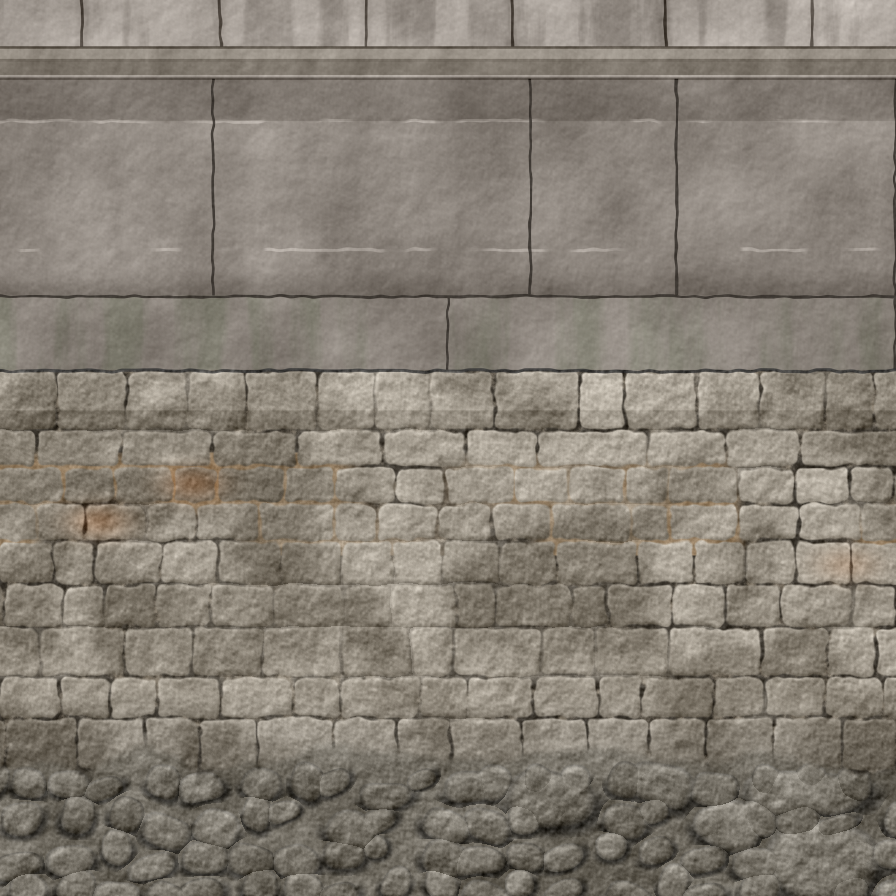
Write a WebGL 1 fragment shader that draws this texture.

```glsl
precision highp float;
// Weathered wall: pale capstones, plaster slabs, worn brick courses and a
// rubble footing. Courses are jittered repeats, stones scattered domes.
uniform vec2 u_resolution;
vec2 q;
float patches, grain, streaks;

float hash(vec2 p) { return fract(sin(dot(p, vec2(127.1, 311.7))) * 43758.5); }
float noise(vec2 p) {
  vec2 i = floor(p), f = fract(p);
  f *= f * (3.0 - 2.0 * f);
  return mix(mix(hash(i), hash(i + vec2(1, 0)), f.x),
    mix(hash(i + vec2(0, 1)), hash(i + 1.0), f.x), f.y);
}
float fbm(vec2 p) {
  float sum = 0.0, amp = 0.5;
  for (int i = 0; i < 5; i++) {
    sum += amp * noise(p);
    p = mat2(1.6, 1.2, -1.2, 1.6) * p + 7.3;
    amp *= 0.5;
  }
  return sum;
}
vec2 warp(float f) { return q + 0.25 / f * (vec2(noise(q * f), noise(q * f + 31.0)) - 0.5); }
float ramp(float a, float b, float x) { return smoothstep(a, b, x); }
float seam(float d, float w) { return 1.0 - ramp(w * 0.35, w, abs(d)); }
float band(float a, float b) {
  return ramp(a - 0.001, a + 0.001, q.y) - ramp(b - 0.001, b + 0.001, q.y);
}
float spot(float x, float y, vec2 s) {
  vec2 d = (q - vec2(x, y)) * s;
  return exp(-dot(d, d));
}

// Joint position in brick widths
float joint(float i, float row) { return i + 0.44 * (hash(vec2(i, row * 57.0)) - 0.5); }

// Course holding y: top, bottom, brick width, phase
void course(float y, float a, float b, float w, float phase, inout vec4 c) {
  if (y >= a) c = vec4(a, b, w, phase);
}

vec3 bricks() {
  vec2 p = warp(55.0);
  vec4 c = vec4(0.413, 0.48, 0.071, 0.063);
  course(p.y, 0.48, 0.521, 0.098, 0.124, c);
  course(p.y, 0.521, 0.562, 0.063, 0.065, c);
  course(p.y, 0.562, 0.604, 0.066, 0.035, c);
  course(p.y, 0.604, 0.652, 0.065, 0.049, c);
  course(p.y, 0.652, 0.7, 0.063, 0.058, c);
  course(p.y, 0.7, 0.755, 0.078, 0.053, c);
  course(p.y, 0.755, 0.801, 0.067, 0.052, c);
  course(p.y, 0.801, 0.86, 0.071, 0.01, c);
  float f = (p.x - c.w) / c.z, k = floor(f);
  if (f < joint(k, c.x)) k--;
  else if (f >= joint(k + 1.0, c.x)) k++;
  float l = joint(k, c.x), r = joint(k + 1.0, c.x);
  vec2 size = vec2((r - l) * c.z, c.y - c.x) * 0.5;
  vec2 o = vec2((f - 0.5 * (l + r)) * c.z, p.y - 0.5 * (c.x + c.y));
  vec2 e = abs(o) - size + 0.0075;
  float d = length(max(e, 0.0)) + min(max(e.x, e.y), 0.0) - 0.006;
  d += 0.003 * (noise(q * 120.0) - 0.5);

  // Faces, chips and lit rims
  vec3 col = vec3(0.49, 0.46, 0.41) + 0.09 * (hash(vec2(k, c.x * 91.0)) - 0.5);
  col += 0.16 * ramp(0.35, 0.65, patches);
  col += 0.05 * band(0.415, 0.458) - 0.035 * band(0.458, 0.48);
  col -= 0.09 * ramp(-0.006, -0.001, d) * clamp(dot(o / size, vec2(0.3, 1)), -1.0, 1.0);
  // Joints fade where worn, with ochre mortar
  float keep = 1.0 - 0.75 * spot(0.39, 0.68, vec2(5, 9));
  keep *= 0.4 + 0.6 * ramp(0.25, 0.5, noise(q * 19.0));
  float ochre = band(0.505, 0.62) * ramp(0.5, 0.7, noise(q * vec2(9, 15) + 2.0));
  vec3 mortar = mix(vec3(0.23, 0.21, 0.18), vec3(0.5, 0.46, 0.4), ramp(0.45, 0.8, grain));
  mortar = mix(mortar, vec3(0.57, 0.48, 0.37), ochre);
  col = mix(col, mortar, ramp(-0.0015, 0.0015, d) * keep);
  // Fired clay stains
  vec2 s = vec2(30, 55);
  float clay = spot(0.215, 0.54, s) + spot(0.11, 0.582, s) + 0.6 * spot(0.945, 0.63, s);
  return col + vec3(0.07, -0.01, -0.06) * clay;
}

// Nearest stone: local offset, distance (1 at rim), id
void stone(vec2 o, vec2 r, float tilt, inout vec4 best) {
  vec2 v = (o + tilt * vec2(o.y, -o.x)) / r;
  float d = pow(dot(pow(abs(v), vec2(2.5)), vec2(1)), 0.4);
  if (d < best.z) best = vec4(v, d, hash(r * 917.0));
}

vec3 rubble() {
  vec2 p = warp(30.0), cell = vec2(0.051, 0.039);
  vec4 s = vec4(0, 0, 9, 0);
  for (int j = 0; j < 9; j++) {
    float n = float(j);
    vec2 id = floor(p / cell) + vec2(mod(n, 3.0), floor(n / 3.0)) - 1.0;
    vec2 h = vec2(hash(id), hash(id + 17.0)), c = (id + 0.2 + 0.6 * h) * cell;
    if (c.y > 0.868) stone(p - c, vec2(0.017, 0.013) + vec2(0.014, 0.01) * h.yx, h.x - 0.5, s);
  }
  // Boulders
  stone(p - vec2(0.615, 0.89), vec2(0.052, 0.032), 0.1, s);
  stone(p - vec2(0.738, 0.877), vec2(0.039, 0.026), 0.3, s);
  stone(p - vec2(0.895, 0.885), vec2(0.07, 0.025), 0.0, s);
  stone(p - vec2(0.915, 0.96), vec2(0.065, 0.046), 0.1, s);
  stone(p - vec2(0.813, 0.922), vec2(0.035, 0.03), 0.3, s);
  stone(p - vec2(0.527, 0.876), vec2(0.033, 0.019), -0.1, s);
  vec3 mud = vec3(0.42, 0.4, 0.36) + 0.35 * (patches - 0.5);
  mud *= 1.0 - 0.55 * (1.0 - ramp(1.0, 1.5, s.z)) * ramp(-0.5, 0.7, s.y + 0.3 * s.x);
  vec3 face = vec3(0.41, 0.39, 0.35) + 0.11 * s.w + 0.2 * (grain - 0.5);
  face -= 0.14 * dot(s.xy, vec2(0.35, 0.9)) * ramp(0.1, 0.9, s.z);
  face *= 1.0 - 0.28 * ramp(0.75, 1.0, s.z);
  return mix(face, mud, ramp(0.93, 1.03, s.z));
}

void main() {
  q = gl_FragCoord.xy / u_resolution;
  q.y = 1.0 - q.y;
  patches = fbm(q * 13.0);
  grain = fbm(q * 75.0);
  streaks = fbm(q * vec2(38, 5) + 11.0);
  vec2 w = warp(80.0);

  // Slabs with stains and scored lines
  vec3 col = vec3(0.52, 0.49, 0.46) + 0.22 * (patches - 0.5) + 0.08 * streaks;
  float low = band(0.33, 0.413), high = band(0.088, 0.33);
  col -= 0.085 * band(0.085, 0.135) * (0.45 + streaks) + 0.1 * high * ramp(0.295, 0.33, q.y);
  col -= vec3(0.07, 0.05, 0.07) * low * ramp(0.35, 0.65, streaks);
  float line = min(abs(w.y - 0.135), abs(w.y - 0.279));
  col += 0.13 * seam(line, 0.0025) * ramp(0.3, 0.6, noise(q * 32.0));
  vec4 x = abs(w.x - vec4(0.238, 0.592, 0.755, 0.999));
  float cut = high * seam(min(min(x.x, x.y), min(x.z, x.w)), 0.0022);
  cut += low * seam(min(abs(w.x - 0.5), x.w), 0.002);
  col = mix(col, vec3(0.2, 0.18, 0.16), 0.85 * max(cut, seam(w.y - 0.331, 0.0022)));

  // Capstones and moulding
  vec3 cap = vec3(0.7, 0.67, 0.64) + 0.28 * (patches - 0.5) - 0.1 * ramp(0.5, 0.7, streaks);
  float k = floor((w.x - 0.01) / 0.163);
  float d = w.x - 0.091 - 0.163 * k + 0.008 * step(abs(k - 2.0), 1.5);
  cap -= 0.32 * seam(d, 0.0024) + 0.09 * seam(d, 0.01) * streaks;
  col = mix(col, cap, band(-0.01, 0.052));
  vec3 trim = vec3(0.6, 0.57, 0.53) - 0.12 * step(0.068, q.y);
  col = mix(col, trim + 0.2 * (streaks - 0.5), band(0.052, 0.084));
  col -= 0.25 * seam(q.y - 0.053, 0.002) + 0.15 * seam(q.y - 0.067, 0.002);
  col += 0.12 * seam(q.y - 0.085, 0.002) - 0.13 * seam(q.y - 0.088, 0.002);

  // Brickwork and footing
  float below = ramp(0.412, 0.414, q.y), edge = q.y + 0.06 * (patches - 0.5);
  col = mix(col, bricks(), below);
  col = mix(col, vec3(0.2), 0.8 * seam(w.y - 0.414, 0.0025));
  col *= 1.0 - 0.1 * ramp(0.77, 0.84, edge);
  if (q.y > 0.8) col = mix(col, rubble(), ramp(0.84, 0.854, edge));

  // Pits and speckle
  float pits = 0.5 * (grain - fbm(q * 75.0 + vec2(0.12, 0.2))) + 0.1 * noise(q * 330.0) - 0.05;
  gl_FragColor = vec4(col + mix(0.35, 1.0, below) * pits, 1);
}
```
